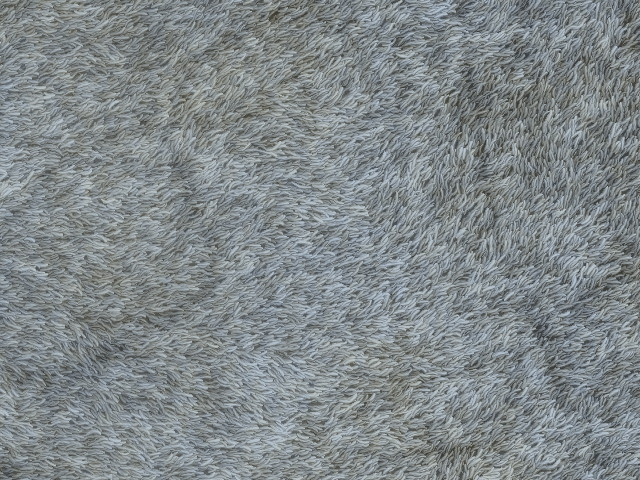
A WebGL 2 fragment shader for this texture:

```glsl
#version 300 es
precision highp float;

uniform vec2 u_resolution;
out vec4 fragColor;

// Lengths are fractions of the canvas height
const float CELL = 0.0080;
const float HALF_LENGTH = 0.0136;
const float HALF_WIDTH = 0.0031;
const float BEND = 0.0040;
const float ANGLE_SPREAD = 0.85;
const float OVERLAP = 8.0;
const float GAP_WEIGHT = 0.7;
const float GAP_TONE = -0.15;
const float BASE_TONE = 0.05;
const float PILE_MEAN = 0.44;
const float MEAN_TONE = 0.55;
const float CONTRAST = 0.97;
const float HUE_DRIFT = 0.035;
const vec3 SHADOW = vec3(0.33, 0.34, 0.33);
const vec3 LIGHT = vec3(0.65, 0.69, 0.71);

float hash(vec2 p) {
    vec3 q = fract(p.xyx * vec3(0.1031, 0.1030, 0.0973));
    q += dot(q, q.yzx + 33.33);
    return fract((q.x + q.y) * q.z);
}

float noise(vec2 p) {
    vec2 i = floor(p);
    vec2 f = fract(p);
    f = f * f * (3.0 - 2.0 * f);
    float low = mix(hash(i), hash(i + vec2(1, 0)), f.x);
    float high = mix(hash(i + vec2(0, 1)), hash(i + vec2(1, 1)), f.x);
    return mix(low, high, f.y);
}

mat2 rotation(float a) {
    return mat2(cos(a), -sin(a), sin(a), cos(a));
}

// Lie of the pile: shallow on the left, steeper to the right
float pileAngle(vec2 p) {
    float angle = mix(0.42, 0.95, smoothstep(0.55, 1.2, p.x));
    angle -= 0.4 * smoothstep(0.5, 0.25, p.y) * smoothstep(1.1, 0.7, p.x);
    angle += 0.7 * (noise(p * 4.0 + 7.3) - 0.5);
    angle += 0.8 * (noise(p * 15.0 + 31.7) - 0.5);
    return angle + 0.8 * (noise(p * 36.0 + 57.1) - 0.5);
}

float crease(vec2 p, float angle, float offset) {
    vec2 q = rotation(angle) * p * vec2(1.8, 6.0);
    float n = noise(q + 0.7 * noise(p * 4.0 + offset) + offset);
    return pow(1.0 - abs(2.0 * n - 1.0), 9.0);
}

// Broad folds pressed into the cloth: slanting, and upright on the right
float foldTone(vec2 p) {
    float broad = noise(p * 3.0 + 19.0) - 0.5;
    float patches = noise(p * 11.0 + 43.0) - 0.5;
    float upright = smoothstep(0.6, 1.0, p.x) * crease(p, 1.75, 27.0);
    float tone = 0.2 * broad + 0.15 * patches;
    return tone - 0.24 * crease(p, 0.4, 12.0) - 0.2 * upright + 0.04;
}

// Adds one curved loop: x is weighted tone, y is weight
vec2 loopOfYarn(vec2 p, vec2 id, float pixel) {
    vec2 seed = id + 71.0;
    vec2 jitter = vec2(hash(seed), hash(seed + 137.2));
    vec2 centre = (id + jitter) * CELL;
    float height = hash(seed + 291.4);
    float shade = hash(seed + 413.8);
    float angle = pileAngle(centre) + ANGLE_SPREAD * (hash(seed + 557.1) - 0.5);
    vec2 local = rotation(angle) * (p - centre);

    float along = local.x / (HALF_LENGTH * mix(0.65, 1.0, shade));
    if (abs(along) > 1.0) return vec2(0.0);
    float curve = 2.0 * hash(seed + 619.6) - 1.0;
    float across = local.y + BEND * curve * (along * along - 0.35);
    float width = HALF_WIDTH * mix(0.65, 1.2, jitter.x) * (1.0 - 0.5 * pow(along, 4.0));
    float mask = smoothstep(pixel, -pixel, abs(across) - width);
    mask *= smoothstep(1.0, 0.75, abs(along));

    // Rounded twisted yarn, lit from above, with a shaded root and raised tip
    float side = clamp(across / width, -1.0, 1.0);
    float tuft = noise(centre * 50.0 + 83.0) - 0.5;
    float twist = sin(7.0 * along + 4.0 * side + 6.3 * jitter.y);
    float tone = BASE_TONE + 0.65 * (1.0 - side * side);
    tone += 0.14 * side + 0.18 * along + 0.08 * twist;
    tone += 0.35 * (shade - 0.5) + 0.3 * (height - 0.5) + 0.5 * tuft;
    float weight = mask * exp(OVERLAP * (height + 0.12 * along));
    return vec2(tone, 1.0) * weight;
}

void main() {
    vec2 p = gl_FragCoord.xy / u_resolution.y;
    float pixel = max(0.65 / u_resolution.y, 0.0011);
    vec2 home = floor(p / CELL);

    // Overlapping loops, the higher ones covering the lower
    vec2 sum = vec2(GAP_TONE, 1.0) * GAP_WEIGHT;
    for (int y = -2; y <= 2; y++) {
        for (int x = -2; x <= 2; x++) {
            sum += loopOfYarn(p, home + vec2(x, y), pixel);
        }
    }
    float tone = sum.x / sum.y;

    // Deeper relief on the right, then folds and fine fibre grain
    float relief = CONTRAST * mix(0.9, 1.12, smoothstep(0.2, 1.1, p.x));
    tone = MEAN_TONE + (tone - PILE_MEAN) * relief + foldTone(p);
    tone += 0.1 * (noise(p * 330.0) - 0.5);
    tone = clamp(tone, -0.3, 1.2);

    // Slight drift between warm and cool grey
    float warmth = HUE_DRIFT * (noise(p * 60.0 + 9.0) + noise(p * 5.0 + 3.0) - 1.0);
    vec3 colour = mix(SHADOW, LIGHT, tone) + warmth * vec3(0.6, 0.1, -1.0);
    fragColor = vec4(colour, 1.0);
}
```
